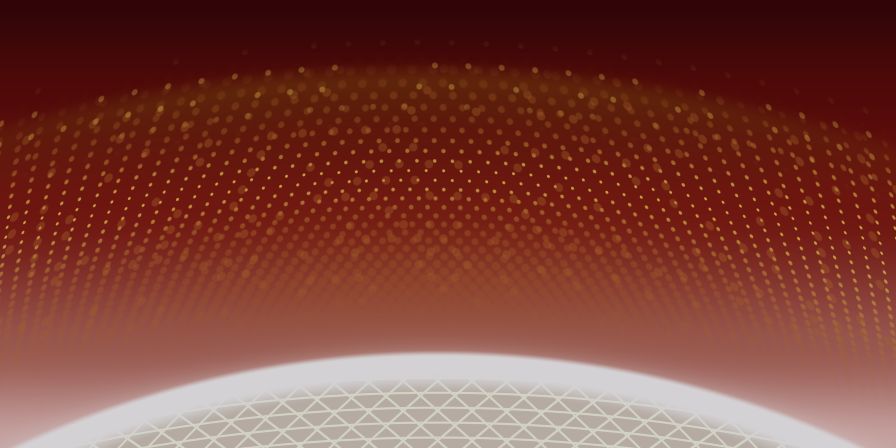
This background is drawn by a WebGL 2 fragment shader. Its source:

```glsl
#version 300 es
precision highp float;
// Deep red haze over a pale meshed dome, with a golden arc of glowing dots.
// The dots sit on a warped lattice that hangs below the arc; their size and
// softness grow with distance from a band of sharp focus.

uniform vec2 u_resolution;
out vec4 fragColor;

const vec3 DARK_RED = vec3(0.19, 0.02, 0.03);
const vec3 DEEP_RED = vec3(0.30, 0.035, 0.03);
const vec3 RED = vec3(0.43, 0.07, 0.06);
const vec3 ROSE = vec3(0.60, 0.35, 0.32);
const vec3 PALE_ROSE = vec3(0.77, 0.63, 0.62);
const vec3 BROWN_GOLD = vec3(0.42, 0.23, 0.05);
const vec3 AMBER = vec3(0.64, 0.38, 0.16);
const vec3 YELLOW = vec3(0.84, 0.72, 0.29);
const vec3 RIM_WHITE = vec3(0.83, 0.82, 0.83);
const vec3 MESH_FILL = vec3(0.71, 0.67, 0.64);
const vec3 MESH_LINE = vec3(0.85, 0.86, 0.80);

const float ARC_X = 0.93;
const float ARC_TOP = 0.83;
const float ARC_RADIUS = 3.3;
const float FOCUS_DEPTH = 0.22;

float hash(vec2 cell) {
    vec3 q = fract(cell.xyx * vec3(0.1031, 0.1030, 0.0973));
    q += dot(q, q.yzx + 33.33);
    return fract((q.x + q.y) * q.z);
}

// Distance below the golden arc, positive downward
float arcDepth(vec2 p) {
    float dx = p.x - ARC_X;
    return ARC_TOP - dx * dx / (2.0 * ARC_RADIUS) - p.y;
}

vec3 backdrop(vec2 p) {
    vec3 color = mix(DEEP_RED, DARK_RED, smoothstep(0.80, 1.0, p.y));
    color = mix(RED, color, smoothstep(0.50, 0.86, p.y));
    color = mix(color, ROSE, 1.0 - smoothstep(0.19, 0.54, p.y));
    return mix(color, PALE_ROSE, 1.0 - smoothstep(0.0, 0.23, p.y));
}

// Soft glow with a crisp upper side and a long lower tail
float arcGlow(float depth, float x) {
    float rise = smoothstep(-0.045, 0.02, depth);
    float side = 1.0 - 0.55 * smoothstep(0.3, 1.1, abs(x - ARC_X));
    return rise * exp(-8.0 * max(depth, 0.0)) * side;
}

// Coverage of round dots on the sheared lattice; keep is the share of filled cells
float dotField(vec2 p, float density, float radius, float soft, float keep) {
    float depth = arcDepth(p);
    float row = 34.0 * depth + 30.0 * depth * depth;
    float shear = 0.5 - 0.43 * (p.x - 1.0);
    vec2 lattice = density * vec2(22.0 * p.x - row * shear, row);
    float columnRate = density * (22.0 + 0.43 * row);
    float rowRate = density * (34.0 + 60.0 * depth);
    float slope = (p.x - ARC_X) / ARC_RADIUS;
    vec2 cell = floor(lattice);
    float coverage = 0.0;
    for (int j = -1; j <= 1; j++) {
        for (int i = -1; i <= 1; i++) {
            vec2 id = cell + vec2(i, j);
            vec2 offset = lattice - id - 0.5;
            // Undo the warp so that every dot is round on the canvas
            float dx = (offset.x + shear * offset.y) / columnRate;
            float dy = offset.y / rowRate - slope * dx;
            float disc = 1.0 - smoothstep(radius - soft, radius + soft, length(vec2(dx, dy)));
            coverage = max(coverage, disc * step(hash(id), keep));
        }
    }
    return coverage;
}

vec3 addDots(vec3 color, vec2 p) {
    float depth = arcDepth(p);
    float spread = mix(1.0, 0.45, smoothstep(1.2, 1.9, p.x));
    spread *= mix(0.7, 1.0, smoothstep(0.0, 0.6, p.x));
    float blur = abs(depth - FOCUS_DEPTH) * spread;
    float sharpness = exp(-blur * blur * 150.0);
    float fade = smoothstep(-0.06, 0.06, depth) * (1.0 - smoothstep(0.38, 0.60, depth));
    vec3 tint = mix(AMBER, YELLOW, sharpness);

    float fine = dotField(p, 1.0, 0.0029 + 0.032 * blur, 0.0016 + 0.008 * blur, 1.0);
    color = mix(color, tint, fine * fade * mix(0.30, 0.85, sharpness));

    float bokeh = dotField(p + vec2(0.013, 0.007), 0.6, 0.0095, 0.002, 0.42);
    color = mix(color, AMBER, bokeh * fade * 0.38);

    float topRows = smoothstep(-0.10, 0.0, depth) * (1.0 - smoothstep(0.03, 0.12, depth));
    float beads = dotField(p, 0.62, 0.0065, 0.002, 0.8);
    return mix(color, YELLOW, beads * topRows * 0.38);
}

float lineMask(float coordinate, float width) {
    float distanceToLine = 0.5 - abs(fract(coordinate) - 0.5);
    return 1.0 - smoothstep(width * 0.4, width * 1.6, distanceToLine);
}

// White rim fading inward to a net of arcs and crossing diagonals
vec3 domeSurface(vec2 p, float inside) {
    float bend = p.x - 0.977;
    float level = 0.15 - p.y - 0.13 * bend * bend;
    float net = lineMask(level * 30.0 + 0.2, 0.07);
    net = max(net, lineMask(bend * 13.0 + level * 15.0, 0.05));
    net = max(net, lineMask(bend * 13.0 - level * 15.0, 0.05));
    vec3 mesh = mix(MESH_FILL, MESH_LINE, net * 0.8);
    return mix(RIM_WHITE, mesh, smoothstep(0.045, 0.095, inside));
}

void main() {
    vec2 p = gl_FragCoord.xy / u_resolution * vec2(2.0, 1.0);
    float depth = arcDepth(p);
    vec3 color = backdrop(p);
    color = mix(color, BROWN_GOLD, 0.62 * arcGlow(depth, p.x));

    // Warm haze in the middle, behind the dense lower dots
    vec2 haze = (p - vec2(0.98, 0.38)) / vec2(0.60, 0.17);
    color = mix(color, AMBER, 0.22 * exp(-dot(haze, haze)));
    color = addDots(color, p);

    // Dome with a faint halo
    float inside = 2.22 - length(p - vec2(0.977, -2.007));
    color = mix(color, RIM_WHITE, 0.30 * exp(min(inside, 0.0) * 45.0));
    color = mix(color, domeSurface(p, inside), smoothstep(-0.007, 0.009, inside));
    fragColor = vec4(color, 1.0);
}
```
